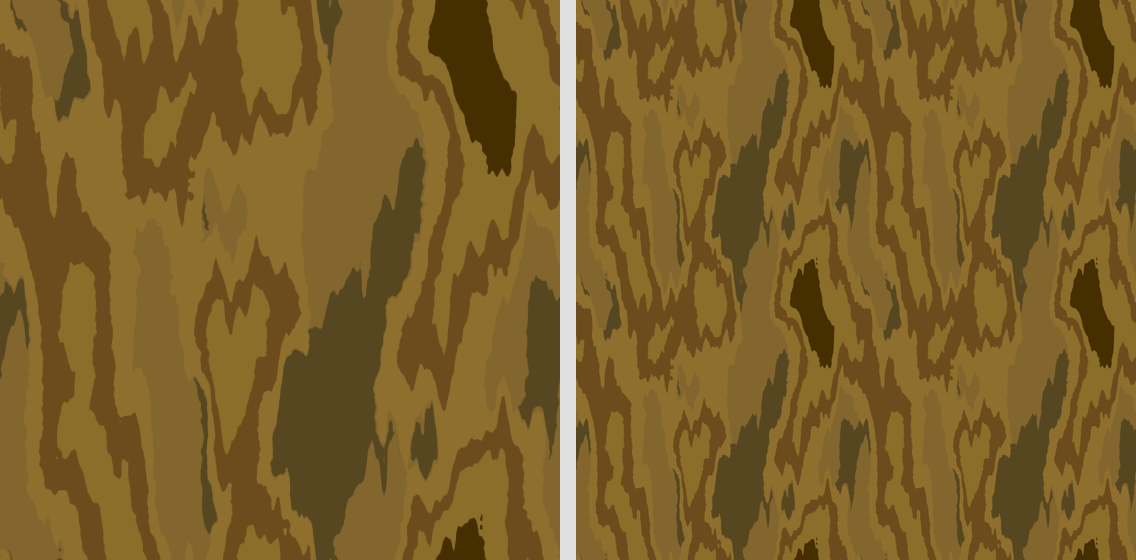
Left: one tile. Right: repeated 2 by 2.
This texture is drawn by a WebGL 2 fragment shader. Its source:

```glsl
#version 300 es
precision highp float;
// Flat earthy camouflage like weathered wood: tall nested tongues of colour.
// A wrapping height field, stretched upright and frayed by fine streaks,
// is sliced into contour bands; a second field adds dark patches in the lows.

uniform vec2 u_resolution;
out vec4 fragColor;

const float TAU = 6.2831853;

const vec3 TAN   = vec3(0.51, 0.40, 0.18);
const vec3 SHADE = vec3(0.34, 0.28, 0.13);
const vec3 OCHRE = vec3(0.56, 0.435, 0.178);
const vec3 BROWN = vec3(0.425, 0.30, 0.108);
const vec3 GOLD  = vec3(0.54, 0.43, 0.16);
const vec3 CORE  = vec3(0.27, 0.18, 0.00);

// Integer hash of a lattice cell, giving a unit gradient.
vec2 gradientAt(ivec2 cell, uint seed) {
    uint h = uint(cell.x) * 374761393u + uint(cell.y) * 668265263u + seed * 974711u;
    h = (h ^ (h >> 15u)) * 2246822519u;
    h = (h ^ (h >> 13u)) * 3266489917u;
    h ^= h >> 16u;
    float angle = TAU * float(h & 65535u) / 65536.0;
    return vec2(cos(angle), sin(angle));
}

float cornerValue(vec2 cell, vec2 offset, vec2 local, vec2 period, uint seed) {
    ivec2 wrapped = ivec2(mod(cell + offset, period));
    return dot(gradientAt(wrapped, seed), local - offset);
}

// Gradient noise that wraps after "period" cells across the unit square.
float wrapNoise(vec2 uv, vec2 period, uint seed) {
    vec2 p = uv * period;
    vec2 cell = floor(p);
    vec2 f = p - cell;
    vec2 s = f * f * f * (f * (f * 6.0 - 15.0) + 10.0);
    float a = cornerValue(cell, vec2(0, 0), f, period, seed);
    float b = cornerValue(cell, vec2(1, 0), f, period, seed);
    float c = cornerValue(cell, vec2(0, 1), f, period, seed);
    float d = cornerValue(cell, vec2(1, 1), f, period, seed);
    return mix(mix(a, b, s.x), mix(c, d, s.x), s.y);
}

// Frays horizontal borders into drips and roughens the upright ones.
vec2 fray(vec2 uv) {
    float drip = 0.13 * wrapNoise(uv, vec2(18, 3), 11u)
               + 0.07 * wrapNoise(uv, vec2(46, 5), 12u)
               + 0.02 * wrapNoise(uv, vec2(110, 12), 13u);
    float sway = 0.06 * wrapNoise(uv, vec2(3, 3), 14u)
               + 0.008 * wrapNoise(uv, vec2(16, 28), 15u)
               + 0.004 * wrapNoise(uv, vec2(30, 80), 16u);
    return uv + vec2(sway, drip);
}

// Upright lobes from a bent wave plus stretched noise octaves.
float grainHeight(vec2 p) {
    float bend = 0.7 * wrapNoise(p, vec2(2, 2), 21u);
    float columns = 0.17 * cos(TAU * (3.0 * p.x + bend - 0.5));
    float rows = 0.08 * cos(TAU * (p.y - 0.9));
    float grain = 0.80 * wrapNoise(p, vec2(4, 2), 22u)
                + 0.36 * wrapNoise(p, vec2(8, 3), 23u)
                + 0.12 * wrapNoise(p, vec2(20, 5), 24u);
    return columns + rows + grain;
}

float patchHeight(vec2 p) {
    return wrapNoise(p, vec2(5, 2), 31u) + 0.35 * wrapNoise(p, vec2(12, 4), 32u);
}

// Smoothed step about one pixel wide.
float above(float value, float level, float width) {
    return smoothstep(-0.7, 0.7, (value - level) / max(width, 1e-5));
}

void main() {
    vec2 p = fray(gl_FragCoord.xy / u_resolution);
    float height = grainHeight(p);
    float patches = patchHeight(p);
    float heightWidth = fwidth(height);
    float patchWidth = fwidth(patches);

    // Low ground with its dark patches
    float shade = above(-height, 0.13, heightWidth) * above(patches, 0.06, patchWidth);
    vec3 colour = mix(TAN, SHADE, shade);

    // Contour bands, from the low ground to the peaks
    colour = mix(colour, OCHRE, above(height, -0.116, heightWidth));
    colour = mix(colour, BROWN, above(height, 0.045, heightWidth));
    colour = mix(colour, GOLD, above(height, 0.22, heightWidth));
    colour = mix(colour, CORE, above(height, 0.43, heightWidth));

    fragColor = vec4(colour, 1.0);
}
```
